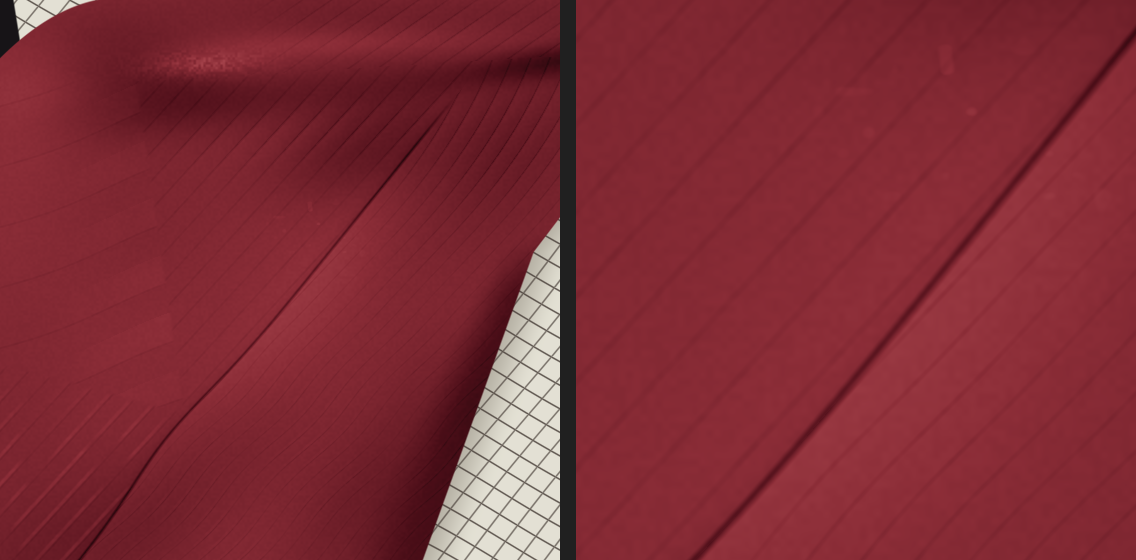
Left, the full canvas; right, a detail of the centre.
Give the GLSL for this texture, as a three.js fragment shader.

```glsl
// Draped crimson cloth with tonal woven stripes and a diagonal seam, over a wire-grid backdrop.
varying vec2 vUv;

const vec3 CLOTH_DARK = vec3(0.30, 0.055, 0.095);
const vec3 CLOTH_MAIN = vec3(0.545, 0.175, 0.215);
const vec3 CLOTH_SHEEN = vec3(0.68, 0.29, 0.32);
const vec3 BOARD = vec3(0.89, 0.88, 0.83);
const vec3 BOARD_SHADE = vec3(0.70, 0.68, 0.63);
const vec3 WIRE = vec3(0.25, 0.21, 0.19);
const vec3 BAR = vec3(0.09, 0.08, 0.09);

const float LEFT_PITCH = 0.047;   // stripe spacing left of the seam
const float RIGHT_PITCH = 0.034;  // stripe spacing right of the seam
const float TOP_PITCH = 0.052;    // stripe spacing on the upper fold
const float BAND_PITCH = 0.108;   // wide chevron bands
const float GRID_PITCH = 0.037;
const float WEAVE = 230.0;        // threads across
const float SOFT = 0.002;         // edge smoothing

float hash(vec2 p) {
  p = fract(p * vec2(0.1031, 0.1137));
  p += dot(p, p.yx + 33.33);
  return fract((p.x + p.y) * p.x * 7.31);
}

float noise(vec2 p) {
  vec2 i = floor(p), f = fract(p);
  f = f * f * (3.0 - 2.0 * f);
  return mix(mix(hash(i), hash(i + vec2(1.0, 0.0)), f.x),
             mix(hash(i + vec2(0.0, 1.0)), hash(i + 1.0), f.x), f.y);
}

// Soft elliptical spot of light or shade
float blob(vec2 p, vec2 center, vec2 radius, float angle) {
  float c = cos(angle), s = sin(angle);
  vec2 q = mat2(c, -s, s, c) * (p - center) / radius;
  return exp(-dot(q, q));
}

// Repeating line; u counts periods, width is a fraction of one
float stripe(float u, float width, float soft) {
  return 1.0 - smoothstep(width, width + soft, abs(fract(u) - 0.5));
}

vec3 backdrop(vec2 p, float edge) {
  float lit = max(smoothstep(-0.02, 0.08, p.x - edge), step(p.x, 0.3));
  vec3 col = mix(BOARD_SHADE, BOARD, lit);
  float a = dot(p, vec2(0.48, 0.88)) + 0.004 * sin(p.x * 14.0);
  float b = dot(p, vec2(0.78, -0.63)) + 0.004 * sin(p.y * 11.0);
  float wires = max(stripe(a / GRID_PITCH, 0.0, 0.075), 0.8 * stripe(b / GRID_PITCH, 0.0, 0.075));
  col = mix(col, WIRE, 0.8 * wires);
  float bar = 1.0 - smoothstep(-SOFT, SOFT, p.x - 0.024 - 0.16 * (1.0 - p.y));
  return mix(col, BAR, bar);
}

// Broad folds: 0 is deep shade, 1 is full colour
float folds(vec2 p, float edge) {
  float light = 0.85 + 0.2 * (noise(p * vec2(4.0, 5.0)) - 0.5);
  light -= 0.50 * blob(p, vec2(0.50, 0.83), vec2(0.38, 0.05), 0.12);
  light -= 0.45 * blob(p, vec2(0.25, 0.88), vec2(0.18, 0.08), -0.25);
  light -= 0.50 * blob(p, vec2(0.64, 0.73), vec2(0.18, 0.08), 0.30);
  light -= 0.35 * blob(p, vec2(0.75, 0.98), vec2(0.40, 0.05), 0.0);
  light -= 0.90 * blob(p, vec2(1.02, 0.895), vec2(0.20, 0.028), 0.15);
  light -= 0.42 * blob(p, vec2(0.92, 0.75), vec2(0.20, 0.11), 0.7);
  light -= 0.42 * blob(p, vec2(0.20, 0.06), vec2(0.30, 0.12), 0.6);
  light -= 0.45 * blob(p, vec2(0.70, 0.16), vec2(0.30, 0.10), 0.9);
  light += 0.20 * blob(p, vec2(0.55, 0.46), vec2(0.28, 0.07), 0.87);
  light += 0.25 * blob(p, vec2(0.55, 0.92), vec2(0.30, 0.022), 0.03);
  light += 0.25 * blob(p, vec2(0.05, 0.82), vec2(0.12, 0.10), 0.7);
  float under = 1.0 - smoothstep(0.0, 0.16 - 0.15 * p.y, edge - p.x);
  return light - 0.8 * under * (1.0 - smoothstep(0.46, 0.60, p.y));
}

void main() {
  vec2 p = vUv;
  float edge = 0.755 + 0.36 * p.y + 0.4 * max(p.y - 0.55, 0.0);
  float leftX = min(p.x, 0.2);
  float top = 0.896 + leftX - 2.3 * leftX * leftX;
  float inside = smoothstep(-SOFT, SOFT, edge - p.x) * smoothstep(-SOFT, SOFT, top - p.y);
  float seam = p.x - 0.143 - 0.81 * p.y + 0.022 * blob(p, vec2(p.x, 0.22), vec2(0.12), 0.0);

  // Regions of the weave
  float right = smoothstep(-SOFT, SOFT, seam);
  float upper = smoothstep(-0.015, 0.015, p.y - 0.84 - 0.06 * p.x);
  float chevron = smoothstep(-0.004, 0.004, 0.367 - 0.145 * p.y - p.x)
                * smoothstep(-0.004, 0.004, p.y - 0.35 + 0.27 * p.x) * (1.0 - upper);

  // Stripe phases follow the drape
  float bend = max(p.y - 0.58, 0.0);
  float wave = 0.007 * sin(p.y * 24.0 + p.x * 9.0) * (1.0 - smoothstep(0.25, 0.5, p.y));
  float leftU = (p.x - 0.92 * p.y) / LEFT_PITCH;
  float rightU = (p.x - 0.95 * p.y + 0.9 * bend * bend + wave) / RIGHT_PITCH;
  float topU = (p.x - 1.45 * p.y) / TOP_PITCH;
  float bandU = (p.y - 0.37 * p.x + 0.006 * sin(p.x * 16.0)) / BAND_PITCH;
  float u = mix(mix(leftU, rightU, step(0.0, seam)), topU, step(0.5, upper));

  // Lines thin out with wear, and deepen where the cloth is pulled
  float wear = noise(p * vec2(16.0, 20.0));
  float thread = 0.55 + 0.45 * noise(p * vec2(100.0, 120.0));
  float tension = min(1.0, blob(p, vec2(0.58, 0.77), vec2(0.28, 0.06), 0.1)
                + blob(p, vec2(0.92, 0.75), vec2(0.17, 0.10), 0.7)
                + 0.7 * blob(p, vec2(0.75, 0.95), vec2(0.25, 0.05), 0.0));
  float plain = 1.0 - chevron;
  float ends = mix(1.0, smoothstep(0.40, 0.55, p.x), upper);
  float fine = stripe(u, 0.01, 0.08) * plain * ends;
  float ridge = (0.5 - fract(u + 0.5)) * plain * ends;
  float glint = stripe(u + 0.14, 0.02, 0.13) * plain * (1.0 - upper);
  float lowLeft = (1.0 - right) * (1.0 - smoothstep(0.18, 0.36, p.y));
  float lowRight = right * (1.0 - smoothstep(0.20, 0.45, p.y));

  float light = folds(p, edge);
  light -= fine * mix(0.17 * thread * (0.5 + 0.6 * wear), 0.28, tension);
  light += ridge * (0.22 * tension + 0.10 * lowRight * wear);
  light += glint * (0.34 * lowLeft * smoothstep(0.2, 0.7, wear) * thread + 0.10 * lowRight * wear);
  light -= 0.14 * chevron * stripe(bandU, 0.004, 0.025) * thread;
  float satin = smoothstep(0.46, 0.54, fract(bandU));
  light += 0.10 * chevron * satin * smoothstep(0.08, 0.28, p.x) * (0.3 + wear);

  // Seam groove, its raised hem and the lit side
  float seamFade = 1.0 - smoothstep(0.72, 0.85, p.y);
  light -= seamFade * 0.75 * (1.0 - smoothstep(0.0, 0.006, abs(seam)));
  light -= seamFade * 0.22 * (1.0 - right) * exp(seam * 90.0);
  light += seamFade * 0.16 * right * exp(-seam * 26.0);

  // Knit grain, speckled sheen and stray bright threads
  float grain = noise(p * WEAVE) - 0.5;
  light += 0.09 * grain;
  light += blob(p, vec2(0.36, 0.885), vec2(0.10, 0.021), 0.04) * (0.65 + 0.6 * grain);
  light += 0.3 * smoothstep(0.80, 0.95, noise(p * vec2(65.0, 80.0)))
         * blob(p, vec2(0.57, 0.59), vec2(0.08, 0.05), -0.4);

  vec3 cloth = mix(CLOTH_DARK * 0.5, CLOTH_DARK, smoothstep(-0.6, 0.1, light));
  cloth = mix(cloth, CLOTH_MAIN, clamp(light, 0.0, 1.0));
  cloth = mix(cloth, CLOTH_SHEEN, clamp((light - 1.0) / 0.65, 0.0, 1.0));
  gl_FragColor = vec4(mix(backdrop(p, edge), cloth, inside), 1.0);
}
```
